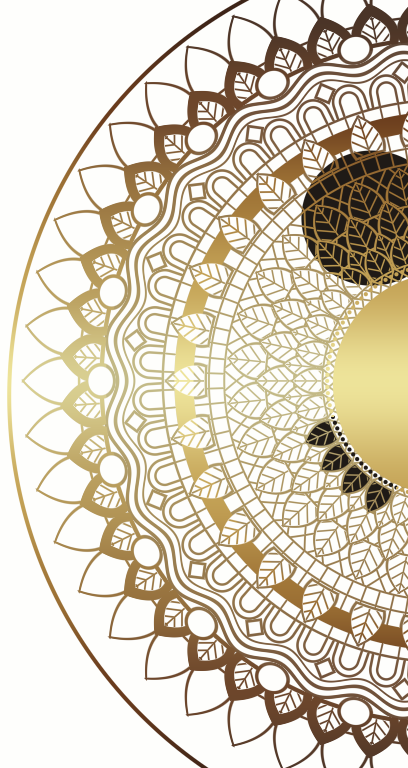
Write a Shadertoy shader that draws this pattern.

```glsl
// Left half of a gilded lace mandala on white: concentric rows of petals,
// scallops, arches and lattice, each repeated by folding the polar angle.
// One ink mask is built ring by ring, then tinted by a vertical metal gradient.

const float TAU = 6.2831853;
const vec2 CENTER = vec2(0.578, 0.504);
const vec3 WHITE = vec3(0.995, 0.995, 0.99);
const vec3 BLACK = vec3(0.12, 0.10, 0.085);
const vec3 TARNISH = vec3(0.50, 0.47, 0.42);

float fill(float d, float px) { return 1.0 - smoothstep(-px, px, d); }
float stroke(float d, float halfWidth, float px) { return fill(abs(d) - halfWidth, px); }

// Angle relative to the middle of its cell, for n cells per turn
float fold(float a, float n, float phase) {
    float period = TAU / n;
    return mod(a + (phase + 0.5) * period, period) - 0.5 * period;
}

// Local frame of a repeated motif: x along the arc, y outward from base
vec2 cell(float a, float r, float n, float phase, float base) {
    return vec2(fold(a, n, phase) * r, r - base);
}

// Approximate distance to a pointed petal standing on y = 0
float petal(vec2 q, float len, float wid) {
    float t = clamp(q.y / len, 0.0, 1.0);
    float w = wid * (1.0 - t) * (1.0 + 2.2 * t);
    return max((abs(q.x) - w) * 0.8, max(-q.y, q.y - len));
}

// Midrib with slanted side veins
float veins(vec2 q, float gap, float lineW, float px) {
    float side = mod(q.y - abs(q.x) * 0.9, gap) - 0.5 * gap;
    return max(stroke(q.x, lineW, px), stroke(side * 0.74, lineW, px));
}

// Clears a shape out of the ink, then draws its outline
float outlined(float ink, float d, float lineW, float px) {
    return max(ink * (1.0 - fill(d, px)), stroke(d, lineW, px));
}

float veinedPetal(float ink, vec2 q, float len, float wid, float gap, float lineW, float px) {
    float d = petal(q, len, wid);
    float ribs = veins(q, gap, lineW * 0.7, px) * fill(d + 0.002, px);
    return max(outlined(ink, d, lineW, px), ribs);
}

// Arch: rounded at the outer end, open toward the centre
float arch(vec2 q, float len, float wid) {
    return length(vec2(q.x, max(q.y - len + wid, 0.0))) - wid;
}

vec3 metal(float y) {
    float h = y > 0.0 ? y : -0.9 * y;
    vec3 c = mix(vec3(0.93, 0.89, 0.60), vec3(0.77, 0.64, 0.34), smoothstep(0.0, 0.14, h));
    c = mix(c, vec3(0.62, 0.45, 0.21), smoothstep(0.12, 0.26, h));
    c = mix(c, vec3(0.41, 0.23, 0.11), smoothstep(0.24, 0.36, h));
    return mix(c, vec3(0.24, 0.14, 0.09), smoothstep(0.36, 0.48, h));
}

float outerPetals(float a, float r, float px) {
    float ink = outlined(0.0, petal(cell(a, r, 48.0, 0.0, 0.475), 0.073, 0.026), 0.0016, px);
    vec2 q = cell(a, r, 48.0, 0.5, 0.443);
    ink = max(ink, fill(petal(q, 0.058, 0.027), px));
    ink = veinedPetal(ink, q - vec2(0.0, 0.004), 0.038, 0.018, 0.013, 0.0016, px);
    float bead = length(cell(a, r, 24.0, 0.0, 0.447) * vec2(0.85, 1.0)) - 0.018;
    return outlined(ink, bead, 0.002, px);
}

float scallopsAndArches(float ink, float a, float r, float px) {
    float wave = r + 0.009 * cos(24.0 * a) - 0.434;
    ink = outlined(ink, wave, 0.0024, px);
    ink = max(ink, stroke(wave + 0.012, 0.0024, px));
    ink = max(ink, stroke(wave + 0.022, 0.0013, px));
    vec2 q = cell(a, r, 48.0, 0.5, 0.366);
    float arches = max(stroke(arch(q, 0.039, 0.021), 0.0017, px),
                       stroke(arch(q, 0.030, 0.012), 0.0016, px));
    ink = max(ink, arches * fill(0.366 - r, px));
    q = cell(a, r, 24.0, 0.5, 0.405);
    float diamond = (abs(q.x) + abs(q.y) - 0.013) * 0.7;
    return outlined(ink, diamond, 0.0018, px);
}

float grid(float ink, float a, float r, float px) {
    float spokes = stroke(fold(a, 96.0, 0.5) * r, 0.0012, px);
    ink = max(ink, spokes * fill(abs(r - 0.328) - 0.043, px));
    ink = max(ink, stroke(r - 0.366, 0.0016, px));
    ink = max(ink, stroke(r - 0.306, 0.0013, px));
    return max(ink, stroke(r - 0.286, 0.0013, px));
}

float innerLace(float ink, float a, float r, float px) {
    float spiral = 0.8 * log(max(r, 0.01));
    float net = max(stroke(fold(a + spiral, 60.0, 0.0) * r * 0.78, 0.0012, px),
                    stroke(fold(a - spiral, 60.0, 0.0) * r * 0.78, 0.0012, px));
    ink = max(ink, net * fill(r - 0.286, px));
    ink = veinedPetal(ink, cell(a, r, 30.0, 0.0, 0.310), 0.052, 0.019, 0.014, 0.0016, px);
    ink = veinedPetal(ink, cell(a, r, 30.0, 0.5, 0.232), 0.050, 0.020, 0.015, 0.0014, px);
    ink = veinedPetal(ink, cell(a, r, 30.0, 0.0, 0.195), 0.050, 0.017, 0.014, 0.0014, px);
    return veinedPetal(ink, cell(a, r, 30.0, 0.5, 0.165), 0.045, 0.014, 0.014, 0.0014, px);
}

void mainImage(out vec4 fragColor, in vec2 fragCoord) {
    float px = 0.7 / iResolution.y;
    vec2 p = fragCoord / iResolution.y - CENTER;
    float r = length(p), a = atan(p.y, -p.x);

    // Lace, from the rim inward, over one solid band
    float ink = outerPetals(a, r, px);
    float solid = ink * fill(0.44 - r, px) * 0.5;
    ink = scallopsAndArches(ink, a, r, px);
    float band = fill(abs(r - 0.3385) - 0.0125, px);
    ink = max(grid(ink, a, r, px), band);
    ink = innerLace(ink, a, r, px);
    vec2 leafCell = cell(a, r, 30.0, 0.0, 0.158);
    ink = veinedPetal(ink, leafCell, 0.040, 0.014, 0.014, 0.0013, px);

    // Dark backing: upper patch and a run of lower leaves
    float patchMask = fill(length((p - vec2(-0.094, 0.212)) / vec2(1.04, 1.0)) - 0.088, px);
    float lowerRun = step(-1.152, a) * step(a, -0.314);
    float backing = max(patchMask, lowerRun * fill(petal(leafCell, 0.040, 0.014), px));
    vec3 color = mix(WHITE, BLACK, backing);

    // Thin lines are duller than solid metal; the rim sits slightly off centre
    vec3 gold = metal(p.y);
    float dull = 0.38 * (1.0 - max(band, max(solid, patchMask)));
    float rim = stroke(length(p - vec2(0.021, -0.020)) - 0.587, 0.0026, px);
    color = mix(color, mix(gold, TARNISH, dull), ink);
    color = mix(color, gold, rim);

    // Bead ring and central disc
    float beads = fill(length(cell(a, r, 120.0, 0.0, 0.152)) - 0.0027, px);
    color = mix(color, mix(gold, BLACK, lowerRun), beads);
    color = mix(color, gold, fill(length(p + vec2(0.0, 0.004)) - 0.1445, px));
    fragColor = vec4(color, 1.0);
}
```
